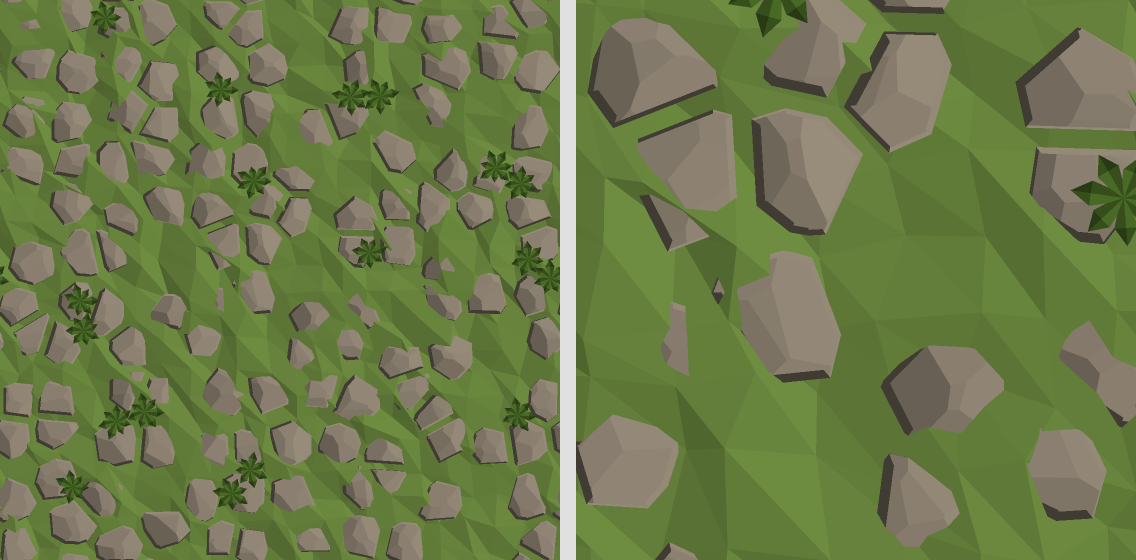
Left, the full canvas; right, a detail of the centre.
A Shadertoy shader for this texture:

```glsl
// Low-poly paving: faceted stones set in faceted grass, with small leafy plants.
// Stones are inset wrapped Voronoi cells with cut corners; the grass is a jittered
// triangle mesh whose high parts creep over the stone edges. Everything tiles.
#define STONES 12.0
#define GRASS_CELLS 22.0
#define GAP 0.068
#define WALL 0.075
#define BARE_SHARE 0.09
#define GRASS_CREEP 0.85
#define PLANTS 18
#define PLANT_RADIUS 0.034
#define STONE_COLOR vec3(0.535, 0.492, 0.432)
#define GRASS_COLOR vec3(0.385, 0.490, 0.225)
#define WALL_COLOR vec3(0.250, 0.235, 0.200)
#define LEAF_COLOR vec3(0.235, 0.345, 0.120)

const float TAU = 6.2831853;
const vec2 LIGHT = vec2(0.93, 0.37);

vec2 hash2(vec2 p) {
    vec3 q = fract(p.xyx * vec3(0.1031, 0.1030, 0.0973));
    q += dot(q, q.yzx + 33.33);
    return fract((q.xx + q.yz) * q.zy);
}

vec2 polar(float a) { return vec2(cos(a), sin(a)); }
float cross2(vec2 a, vec2 b) { return a.x * b.y - a.y * b.x; }

// Grass mesh vertex: position and height
vec3 vertex(vec2 id) {
    vec2 w = mod(id, GRASS_CELLS);
    return vec3(id + 0.5 + 0.6 * (hash2(w + 500.0) - 0.5), hash2(w + 630.0).x);
}

// Sets slope (xy) and height (z) if p lies in the triangle
void triangle(vec2 p, vec3 a, vec3 b, vec3 c, inout vec3 surface) {
    vec3 s = b - a, t = c - a;
    float area = cross2(s.xy, t.xy);
    float u = cross2(p - a.xy, t.xy) / area;
    float v = cross2(s.xy, p - a.xy) / area;
    if (min(min(u, v), 1.0 - u - v) >= 0.0) {
        vec2 slope = vec2(s.z * t.y - t.z * s.y, s.x * t.z - t.x * s.z) / area;
        surface = vec3(slope, a.z + u * s.z + v * t.z);
    }
}

vec3 grassSurface(vec2 p) {
    vec3 surface = vec3(0.0, 0.0, 0.5);
    for (int j = -1; j <= 0; j++)
    for (int i = -1; i <= 0; i++) {
        vec2 id = floor(p) + vec2(i, j);
        vec3 b = vertex(id + vec2(1, 0)), c = vertex(id + vec2(0, 1));
        triangle(p, vertex(id), b, c, surface);
        triangle(p, vertex(id + 1.0), c, b, surface);
    }
    return surface;
}

vec2 stoneSite(vec2 id) {
    return id + 0.5 + 0.68 * (hash2(mod(id, STONES) + 7.0) - 0.5);
}

// Stone colour in rgb, distance inside its outline in alpha
vec4 stone(vec2 p) {
    vec2 cell = vec2(0.0), normal = vec2(1.0, 0.0);
    float nearest = 9.0;
    for (int j = -1; j <= 1; j++)
    for (int i = -1; i <= 1; i++) {
        vec2 id = floor(p) + vec2(i, j);
        float d = length(p - stoneSite(id));
        if (d < nearest) { nearest = d; cell = id; }
    }
    vec2 site = stoneSite(cell), q = p - site, id = mod(cell, STONES);

    // Straight borders towards the neighbours
    float edge = 9.0;
    for (int j = -2; j <= 2; j++)
    for (int i = -2; i <= 2; i++) {
        if (i == 0 && j == 0) continue;
        vec2 across = stoneSite(cell + vec2(i, j)) - site;
        float d = 0.5 * length(across) - dot(q, normalize(across)) - GAP;
        if (d < edge) { edge = d; normal = normalize(across); }
    }

    // Cut corners, and sloping facets on the top
    vec2 tilt = hash2(id + 40.0) - 0.5;
    float tone = 1.0 + 0.07 * tilt.x, steepest = 0.0;
    for (int k = 0; k < 7; k++) {
        vec2 r = hash2(id + 80.0 + 40.0 * float(k));
        vec2 f = hash2(id + 400.0 + 40.0 * float(k));
        float angle = (float(k) + 0.8 * r.x) * TAU / 7.0;
        vec2 cut = polar(angle), facet = polar(angle + 2.4);
        float d = 0.37 + 0.16 * r.y - dot(q, cut);
        if (d < edge) { edge = d; normal = cut; }
        float slope = 0.3 + 0.7 * f.x;
        float rise = slope * (dot(q, facet) - 0.03 - 0.32 * f.y);
        if (rise > steepest) {
            steepest = rise;
            float facing = dot(facet, LIGHT);
            tone = 1.0 + slope * facing * (facing < 0.0 ? 0.27 : 0.12);
        }
    }

    // Dark wall away from the light, pale bevel towards it
    float turn = 1.6 * tilt.y;
    float lit = dot(normal, mat2(cos(turn), sin(turn), -sin(turn), cos(turn)) * LIGHT);
    if (edge < 0.05 * lit) tone = 1.09;
    vec3 color = edge < -WALL * lit ? WALL_COLOR : STONE_COLOR * tone;
    if (hash2(id + 760.0).x < BARE_SHARE) edge = -1.0;
    return vec4(color, edge);
}

// Star of folded, pointed leaves; some plants grow in pairs
void addPlants(vec2 uv, inout vec3 color) {
    for (int i = 0; i < PLANTS; i++) {
        bool second = i % 3 == 2;
        float n = float(second ? i - 1 : i);
        vec2 r = hash2(vec2(i, i + 3));
        vec2 center = fract(n * vec2(0.7549, 0.5698) + 0.13);
        if (second) center += 0.053 * polar(TAU * r.x);
        vec2 q = (fract(uv - center + 0.5) - 0.5) / PLANT_RADIUS;
        if (dot(q, q) > 1.2) continue;
        float turns = fract(atan(q.y, q.x) / TAU + r.y) * 7.0;
        float leaf = floor(turns), angle = (turns - leaf - 0.5) * TAU / 7.0;
        vec2 along = length(q) * polar(angle);
        float size = 0.75 + 0.3 * hash2(vec2(leaf, i)).x;
        float width = min(0.06 + 0.28 * along.x, 0.62 * (size - along.x));
        if (abs(along.y) < width) {
            float fold = along.y > 0.0 ? 1.12 : 0.82;
            color = LEAF_COLOR * fold * (along.x > 0.62 * size ? 0.8 : 1.08);
        }
    }
}

vec3 scene(vec2 uv) {
    vec3 grass = grassSurface(uv * GRASS_CELLS);
    vec3 color = GRASS_COLOR * (1.0 + clamp(-0.16 * dot(grass.xy, LIGHT), -0.2, 0.13));
    vec4 top = stone(uv * STONES);
    if (top.a > max(0.0, GRASS_CREEP * (grass.z - 0.6))) color = top.rgb;
    addPlants(uv, color);
    return color;
}

void mainImage(out vec4 fragColor, in vec2 fragCoord) {
    // Four samples per pixel smooth every edge
    vec3 sum = vec3(0.0);
    for (int s = 0; s < 4; s++) {
        vec2 offset = vec2(s % 2, s / 2) * 0.5 - 0.25;
        sum += scene((fragCoord + offset) / iResolution.xy);
    }
    fragColor = vec4(sum / 4.0, 1.0);
}
```
